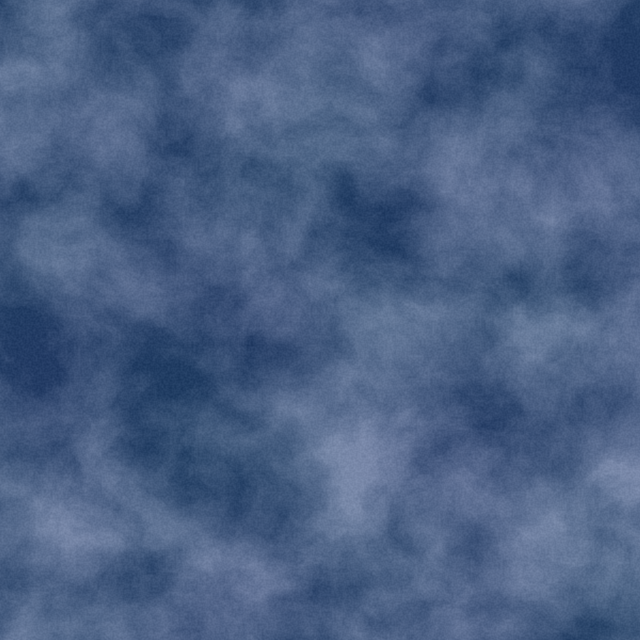
Write a three.js fragment shader that draws this texture.

```glsl
// Draws a dusky blue sky veiled by soft, mottled clouds with fine grain.
varying vec2 vUv;

const vec3 DEEP_BLUE = vec3(0.17, 0.27, 0.42);
const vec3 PALE_CLOUD = vec3(0.42, 0.49, 0.62);
const vec3 VIOLET_TINT = vec3(0.012, -0.006, 0.008);
const float CLOUD_SCALE = 4.3;
const float CLOUD_CONTRAST = 0.98;
const float CLOUD_GAIN = 0.59;
const float MEAN_COVER = 0.47;
const float GRAIN_SCALE = 300.0;
const float GRAIN_STRENGTH = 0.044;
const int OCTAVES = 7;

// Random unit vector for a lattice corner
vec2 cornerGradient(vec2 cell) {
  vec3 q = fract(cell.xyx * vec3(0.1031, 0.1030, 0.0973));
  q += dot(q, q.yzx + 33.33);
  float angle = 6.28319 * fract((q.x + q.y) * q.z);
  return vec2(cos(angle), sin(angle));
}

// Gradient noise, centred on zero
float gradientNoise(vec2 p) {
  vec2 cell = floor(p);
  vec2 f = fract(p);
  vec2 fade = f * f * f * (f * (f * 6.0 - 15.0) + 10.0);
  vec2 right = vec2(1.0, 0.0);
  vec2 up = vec2(0.0, 1.0);
  float a = dot(cornerGradient(cell), f);
  float b = dot(cornerGradient(cell + right), f - right);
  float c = dot(cornerGradient(cell + up), f - up);
  float d = dot(cornerGradient(cell + 1.0), f - 1.0);
  return mix(mix(a, b, fade.x), mix(c, d, fade.x), fade.y);
}

// Layered noise; each octave is turned to hide the lattice
float fbm(vec2 p, float gain) {
  mat2 turn = mat2(0.8, 0.6, -0.6, 0.8);
  float sum = 0.0;
  float amplitude = 1.0;
  for (int i = 0; i < OCTAVES; i++) {
    sum += amplitude * gradientNoise(p);
    p = turn * p * 2.03 + 17.7;
    amplitude *= gain;
  }
  return sum;
}

// Cloud density, with edges ruffled by a slight warp
float cloudCover(vec2 uv, float scale) {
  vec2 p = uv * scale * vec2(0.97, 1.05) + vec2(41.3, 27.6);
  vec2 warp = vec2(fbm(p + 5.2, 0.5), fbm(p + 61.8, 0.5));
  return fbm(p + 0.15 * warp, CLOUD_GAIN);
}

// Two layers of fine grain
float filmGrain(vec2 uv, float scale) {
  return gradientNoise(uv * scale + 9.4) + 0.6 * gradientNoise(uv * scale * 0.53 + 83.1);
}

void main() {
  // Cloud thickens gently towards the lower right
  float drift = 0.12 * (vUv.x - 0.5) - 0.14 * (vUv.y - 0.5);
  float cover = MEAN_COVER + drift + CLOUD_CONTRAST * cloudCover(vUv, CLOUD_SCALE);
  cover = clamp(cover, -0.15, 1.2);

  // Sky colour, with faint shifts between violet and teal
  vec3 sky = mix(DEEP_BLUE, PALE_CLOUD, cover);
  sky += VIOLET_TINT * gradientNoise(vUv * 4.5 + 70.2);
  sky += GRAIN_STRENGTH * filmGrain(vUv, GRAIN_SCALE);

  gl_FragColor = vec4(sky, 1.0);
}
```
